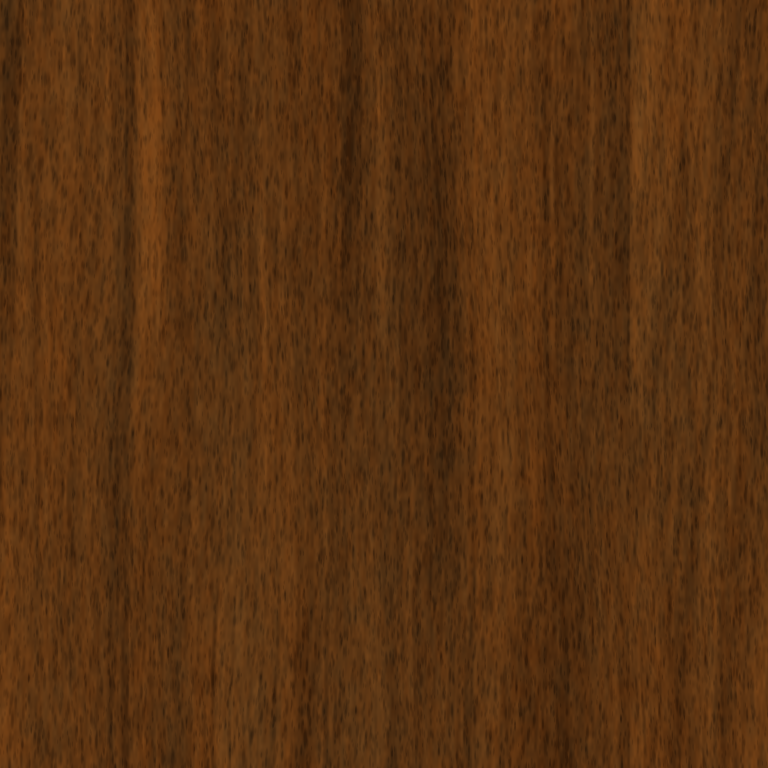
Give the GLSL for this texture, as a Shadertoy shader.

```glsl
const vec3 DARK_WALNUT = vec3(0.205, 0.112, 0.036);
const vec3 LIGHT_WALNUT = vec3(0.475, 0.274, 0.100);
const vec3 RED_TINT = vec3(0.012, -0.006, -0.012);
const float SEAM_X = 0.82;

float hash(vec2 p) {
    vec3 q = fract(vec3(p.xyx) * 0.1031);
    q += dot(q, q.yzx + 33.33);
    return fract((q.x + q.y) * q.z);
}

float noise(vec2 p) {
    vec2 cell = floor(p);
    vec2 f = fract(p);
    f = f * f * (3.0 - 2.0 * f);
    float low = mix(hash(cell), hash(cell + vec2(1, 0)), f.x);
    float high = mix(hash(cell + vec2(0, 1)), hash(cell + vec2(1, 1)), f.x);
    return mix(low, high, f.y);
}

// Cellular flecks: one soft spot in a share of the cells
float pores(vec2 p, float share) {
    vec2 cell = floor(p);
    float mark = 0.0;
    for (int j = -1; j <= 1; j++) {
        for (int i = -1; i <= 1; i++) {
            vec2 id = cell + vec2(i, j);
            vec2 center = id + vec2(hash(id), hash(id + 37.0));
            float radius = mix(0.35, 0.75, hash(id + 71.0));
            float spot = 1.0 - smoothstep(0.25, 1.0, length(p - center) / radius);
            mark = max(mark, spot * step(hash(id + 113.0), share));
        }
    }
    return mark;
}

// Slow sideways drift of the fibres
float drift(vec2 p, float seed) {
    return 0.006 * sin(3.1 * p.y + 5.0 * p.x + seed)
         + 0.003 * sin(7.3 * p.y + 19.0 * p.x + 2.0 * seed)
         + 0.001 * sin(17.0 * p.y + 43.0 * p.x);
}

// Long bands and thin lines that run with the fibres
float streaks(vec2 p, float seed) {
    float tone = 0.32 * (noise(vec2(p.x * 11.0, p.y * 0.9) + seed) - 0.5);
    tone += 0.30 * (noise(vec2(p.x * 38.0, p.y * 1.4) + seed) - 0.5);
    tone += 0.24 * (noise(vec2(p.x * 115.0, p.y * 3.0) + seed) - 0.5);
    float darkLine = noise(vec2(p.x * 95.0, p.y * 1.1) + seed + 50.0);
    float lightLine = noise(vec2(p.x * 80.0, p.y * 1.3) + seed + 90.0);
    tone -= 0.22 * smoothstep(0.72, 0.97, darkLine);
    tone += 0.16 * smoothstep(0.75, 0.97, lightLine);
    return tone;
}

// Curved growth rings that rise steeply away from the seam
float rings(float d, float y) {
    float rise = 1.5 * d + 110.0 * d * d / (1.0 + 8.0 * d);
    float q = y - rise + 0.02 * sin(9.0 * y + 30.0 * d);
    float broad = noise(vec2(q * 3.5, 4.0)) - 0.5;
    float fine = noise(vec2(q * 13.0, 9.0)) - 0.5;
    return 0.34 * broad + 0.20 * fine;
}

// Short fibres and speckle
float fibres(vec2 p) {
    float tone = 0.26 * (noise(p * vec2(250.0, 28.0)) - 0.5);
    tone += 0.24 * (noise(p * vec2(330.0, 110.0) + 17.0) - 0.5);
    return tone;
}

void mainImage(out vec4 fragColor, in vec2 fragCoord) {
    vec2 uv = fragCoord / iResolution.xy;
    float d = uv.x - SEAM_X;
    float rightLeaf = smoothstep(-0.0015, 0.0015, d);

    vec2 grain = uv + vec2(drift(uv, 1.0), 0.0);

    // Two veneer leaves meet at the seam
    float leftTone = streaks(grain, 7.0);
    float fade = exp(-max(d, 0.0) * 14.0);
    float rightTone = 0.55 * streaks(grain, 31.0) + rings(max(d, 0.0), uv.y) + 0.12 * fade;
    float tone = 0.57 + mix(leftTone, rightTone, rightLeaf);
    tone -= 0.08 * exp(-abs(d) * 350.0);

    // Surface detail
    tone += fibres(grain);
    tone -= 0.24 * pores(grain * vec2(210.0, 42.0), 0.34);
    tone -= 0.16 * pores(grain * vec2(290.0, 85.0) + 60.0, 0.30);

    // Walnut colour with slow shifts between red and grey brown
    vec3 color = mix(DARK_WALNUT, LIGHT_WALNUT, clamp(tone, 0.0, 1.0));
    float hue = noise(grain * vec2(26.0, 2.0) + 140.0) + noise(grain * vec2(160.0, 40.0) + 200.0) - 1.0;
    color += RED_TINT * hue * 1.3;

    fragColor = vec4(color, 1.0);
}
```
